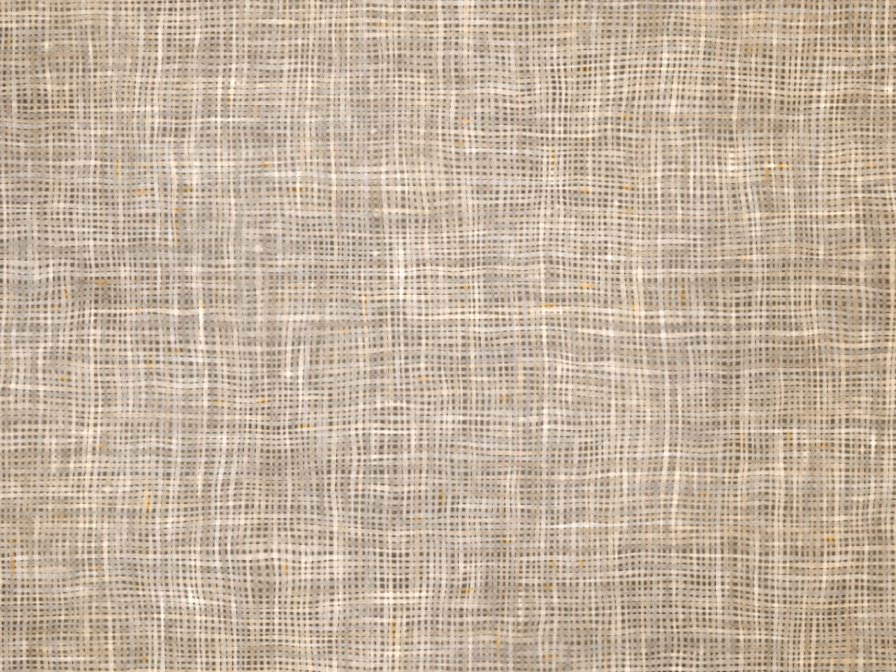
Reproduce this texture procedurally as a Shadertoy shader.

```glsl
#define THREADS 108.0      // threads per canvas height
#define THREAD_WIDTH 0.30  // half width, in thread spacings
#define GAP_DEPTH 0.31     // darkness of the holes in the weave
#define STREAK 0.17        // tone variation along the yarn
#define SLUB_LIGHT 0.17    // brightness of thick yarn pieces
#define FIBRE_GRAIN 0.09   // fine fuzz
#define LINEN vec3(0.775, 0.705, 0.625)
#define WARM vec3(0.035, 0.0, -0.045)
#define OCHRE vec3(0.06, -0.03, -0.17)

float hash(vec2 p) {
    vec3 q = fract(p.xyx * 0.1031);
    q += dot(q, q.yzx + 33.33);
    return fract((q.x + q.y) * q.z);
}

float noise(vec2 p) {
    vec2 i = floor(p), f = fract(p);
    f = f * f * (3.0 - 2.0 * f);
    float low = mix(hash(i), hash(i + vec2(1, 0)), f.x);
    float high = mix(hash(i + vec2(0, 1)), hash(i + vec2(1, 1)), f.x);
    return mix(low, high, f.y);
}

// Parallel yarns running along p.y: coverage, tone and warmth
vec3 yarn(vec2 p, float seed) {
    float wobble = noise(p * vec2(9.0, 5.0) + seed) - 0.5;
    wobble += 0.3 * (noise(p * vec2(30.0, 22.0) + seed) - 0.5);
    float x = p.x * THREADS + 1.6 * wobble;
    float id = floor(x) + seed;
    float offset = 0.26 * (hash(vec2(id, seed)) - 0.5);
    float fromAxis = abs(fract(x) - 0.5 - offset);

    float swell = noise(vec2(id, p.y * 24.0 + seed));
    float halfWidth = THREAD_WIDTH + 0.24 * (swell - 0.5);
    float soft = max(0.22, 0.6 * THREADS / iResolution.y);
    float cover = 1.0 - smoothstep(halfWidth - soft, halfWidth + soft, fromAxis);

    float tone = 0.4 * hash(vec2(id, seed + 7.0));
    tone += 0.7 * noise(vec2(id + 31.0, p.y * 7.0));
    tone += 0.6 * noise(vec2(id + 67.0, p.y * 32.0));
    float warmth = noise(vec2(id + 113.0, p.y * 4.0)) - 0.5;
    return vec3(cover, tone - 0.85, warmth);
}

// Scattered tapered pieces lying along p.x, one at most per cell
float slubs(vec2 p, vec2 cell, float thickness, float share, float seed) {
    vec2 id = floor(p / cell) + seed;
    vec2 jitter = vec2(hash(id), hash(id + 17.0)) - 0.5;
    vec2 d = (fract(p / cell) - 0.5 - 0.3 * jitter) * cell;
    float size = hash(id + 41.0);
    d.y += 0.0015 * (noise(vec2(p.x * 50.0, id.y)) - 0.5);
    d /= vec2(cell.x * mix(0.12, 0.34, size), thickness * mix(0.7, 1.3, jitter.x + 0.5));
    float present = step(hash(id + 73.0), share);
    return present * mix(0.4, 1.0, hash(id + 97.0)) * (1.0 - smoothstep(0.1, 1.0, length(d)));
}

void mainImage(out vec4 fragColor, in vec2 fragCoord) {
    vec2 p = fragCoord / iResolution.y;
    vec3 warp = yarn(p, 11.0);
    vec3 weft = yarn(p.yx, 211.0);

    // Open weave, denser in some patches
    float patches = noise(p * 8.0 + 5.0) * 0.6 + noise(p * 21.0) * 0.4;
    float hole = (1.0 - warp.x) * (1.0 - weft.x);
    float light = 0.02 - GAP_DEPTH * mix(0.65, 1.35, patches) * hole;
    light += STREAK * (warp.x * warp.y + weft.x * weft.y);
    light += 0.04 * warp.x * weft.x;
    light += FIBRE_GRAIN * (noise(p * 290.0) - 0.5);

    // Thick yarn pieces and small knots
    float thick = slubs(p, vec2(0.23, 0.047), 0.0055, 0.22, 301.0);
    thick += slubs(p.yx, vec2(0.21, 0.053), 0.0055, 0.22, 401.0);
    thick += slubs(p, vec2(0.045, 0.06), 0.0085, 0.08, 501.0);
    light += SLUB_LIGHT * min(thick, 1.0);

    // Broad uneven light, falling off to the right and the corners
    float glow = 1.0 - smoothstep(0.2, 0.95, length((p - vec2(0.5, 0.52)) * vec2(0.85, 1.0)));
    light += 0.07 * (glow - 0.6) + 0.05 * (noise(p * 3.5 + 9.0) - 0.5);

    // Yarn tint and ochre plant flecks
    vec3 color = LINEN + light;
    color += WARM * (warp.x * warp.z + weft.x * weft.z + 0.5 - 0.7 * glow);
    float flecks = slubs(p, vec2(0.06, 0.035), 0.006, 0.09, 601.0);
    flecks += slubs(p.yx, vec2(0.10, 0.04), 0.005, 0.10, 701.0);
    color += OCHRE * min(flecks, 1.0);

    fragColor = vec4(clamp(color, 0.0, 1.0), 1.0);
}
```
